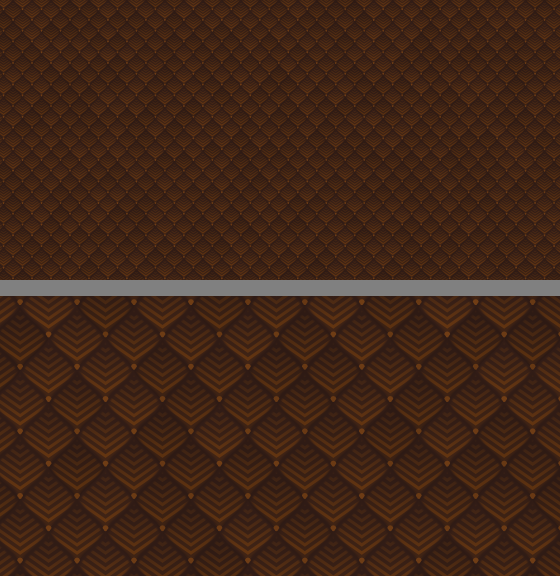
Top: the whole. Bottom: its middle third, enlarged.
A Shadertoy shader for this pattern:

```glsl
// Dark brown wallpaper of staggered pointed leaves, each filled with nested
// copper chevrons that glow towards the lower edge and fade into shadow above.
// Two offset lattices share one ogee outline, so the leaves tile the plane.

const vec2  REPEATS     = vec2(29.5, 13.0);    // leaves across and down, per lattice
const vec2  TIP_ANCHOR  = vec2(0.447, 0.654);  // canvas position of one leaf tip
const float OGEE        = 0.45;                // 0 = straight diamond, 1 = full ogee
const float GAP         = 0.055;               // dark margin inside the outline
const float GAP_SOFT    = 0.035;               // softness of that margin
const float CHEVRONS    = 8.0;                 // chevrons per leaf height
const float SLOPE       = 0.62;                // rise of the chevron arms
const float LINE_SHARE  = 0.46;                // line width / chevron spacing
const float DOT_RADIUS  = 0.045;
const float VARIATION   = 0.10;                // tone spread between leaves
const int   SAMPLES     = 3;                   // per axis, inside one pixel

const vec3 GROUND     = vec3(0.185, 0.106, 0.082);
const vec3 LEAF       = vec3(0.248, 0.138, 0.078);
const vec3 LINE_FAINT = vec3(0.245, 0.138, 0.079);
const vec3 LINE_WARM  = vec3(0.385, 0.205, 0.064);
const vec3 DOT        = vec3(0.420, 0.230, 0.080);

// Half width of a leaf at height y; w(y) + w(y + 0.5) = 0.5 makes it tile.
float leafHalfWidth(float y) {
    float diamond = 0.5 - abs(y);
    float ogee = 0.25 + 0.25 * cos(6.2831853 * y);
    return mix(diamond, ogee, OGEE);
}

// Nearest lattice point
vec2 nearest(vec2 p) {
    return floor(p + 0.5);
}

float hash(vec2 p) {
    vec2 h = fract(p * vec2(0.1031, 0.1137));
    h += dot(h, h.yx + 33.33);
    return fract((h.x + h.y) * h.x);
}

// Coverage of the region where d is negative
float cover(float d, float blur) {
    return 1.0 - smoothstep(-blur, blur, d);
}

vec3 pattern(vec2 uv, float blur) {
    // Leaf coordinates: centre at 0, tip at y = -0.5
    vec2 q = (uv - TIP_ANCHOR) * REPEATS - vec2(0.0, 0.5);
    vec2 centre = nearest(q);
    vec2 p = q - centre;
    if (abs(p.x) > leafHalfWidth(p.y)) {
        centre = nearest(q - 0.5) + 0.5;
        p = q - centre;
    }

    float x = abs(p.x);
    float inside = cover(x - leafHalfWidth(p.y) + GAP, blur + GAP_SOFT);
    float warmth = 1.0 - smoothstep(-0.45, 0.42, p.y);

    // Nested chevrons pointing down
    float phase = (p.y - SLOPE * x) * CHEVRONS;
    float lineDist = abs(fract(phase) - 0.5) - 0.5 * LINE_SHARE;
    float line = cover(lineDist, blur * CHEVRONS);

    vec3 leaf = mix(GROUND, LEAF, warmth);
    vec3 color = mix(leaf, mix(LINE_FAINT, LINE_WARM, warmth), line);
    color = mix(GROUND, color, inside);

    // Small dot at the tip, rounded in canvas proportions
    vec2 toDot = p - vec2(0.0, -0.43);
    toDot.x *= 2.0 * REPEATS.y / REPEATS.x;
    color = mix(color, DOT, cover(length(toDot) - DOT_RADIUS, blur));

    // Slight tone difference from leaf to leaf
    return color * (1.0 + VARIATION * (hash(centre * 2.0 + 80.0) - 0.5));
}

void mainImage(out vec4 fragColor, in vec2 fragCoord) {
    float blur = 0.5 * REPEATS.y / (iResolution.y * float(SAMPLES));
    vec3 sum = vec3(0.0);
    for (int j = 0; j < SAMPLES; j++) {
        for (int i = 0; i < SAMPLES; i++) {
            vec2 offset = (vec2(i, j) + 0.5) / float(SAMPLES) - 0.5;
            sum += pattern((fragCoord + offset) / iResolution.xy, blur);
        }
    }
    fragColor = vec4(sum / float(SAMPLES * SAMPLES), 1.0);
}
```
